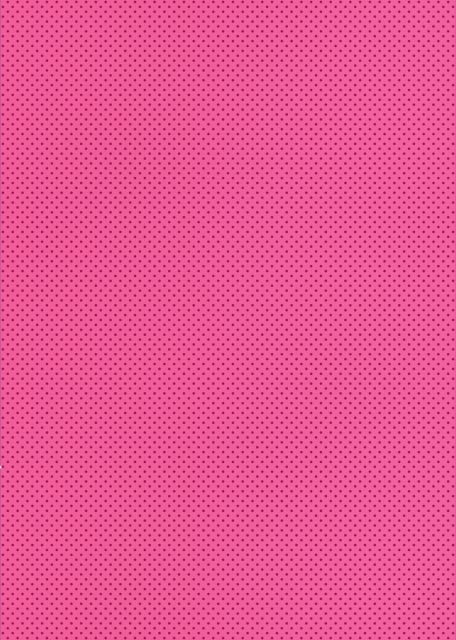
Write a Shadertoy shader that draws this pattern.

```glsl
// Pink paper printed with a fine staggered grid of small magenta dots.
// A square lattice is folded with its half-step copy to give the nearest dot;
// a soft side-to-side tint, faint grain and worn edges finish the sheet.

float hash(vec2 p) {
    vec3 q = fract(vec3(p.xyx) * 0.1031);
    q += dot(q, q.yzx + 33.33);
    return fract((q.x + q.y) * q.z);
}

float valueNoise(vec2 p) {
    vec2 cell = floor(p);
    vec2 f = fract(p);
    f = f * f * (3.0 - 2.0 * f);
    float low = mix(hash(cell), hash(cell + vec2(1, 0)), f.x);
    float high = mix(hash(cell + vec2(0, 1)), hash(cell + vec2(1, 1)), f.x);
    return mix(low, high, f.y);
}

// Distance to the nearest point of a unit lattice centred on the origin
float latticeDistance(vec2 p) {
    return length(fract(p + 0.5) - 0.5);
}

void mainImage(out vec4 fragColor, in vec2 fragCoord) {
    vec2 uv = fragCoord / iResolution.xy;
    vec2 sheet = (fragCoord - 0.5 * iResolution.xy) / iResolution.y;
    float pixel = 1.0 / iResolution.y;

    // Paper: slightly lighter and cooler to the right
    vec3 paper = mix(vec3(0.942, 0.366, 0.600), vec3(0.942, 0.382, 0.622),
                     smoothstep(0.2, 0.9, uv.x));
    paper += 0.008 * (valueNoise(sheet * 250.0 + 400.0) - 0.5);

    // Dots: two interleaved lattices, 65.4 repeats down the sheet
    float repeats = 65.4;
    vec2 p = sheet * repeats;
    float dist = min(latticeDistance(p), latticeDistance(p + 0.5));
    float soft = 0.75 * pixel * repeats;
    float radius = 0.125 + 0.006 * (valueNoise(p * 1.3 + 300.0) - 0.5);
    float ink = 1.0 - smoothstep(radius - soft, radius + soft, dist);
    vec3 color = mix(paper, vec3(0.635, 0.065, 0.345), ink);

    // Worn edges: a thin mauve shade at both sides and a pale nick on the left
    float aspect = iResolution.x / iResolution.y;
    float leftEdge = 1.0 - smoothstep(0.0005, 0.0025, uv.x * aspect);
    float rightEdge = 1.0 - smoothstep(0.0005, 0.003, (1.0 - uv.x) * aspect);
    color = mix(color, vec3(0.70, 0.30, 0.56), 0.45 * leftEdge + 0.25 * rightEdge);
    float nick = length(vec2(uv.x * aspect, uv.y - 0.27));
    color = mix(color, vec3(0.97, 0.86, 0.91), 1.0 - smoothstep(0.001, 0.001 + 1.5 * pixel, nick));

    fragColor = vec4(clamp(color, 0.0, 1.0), 1.0);
}
```
